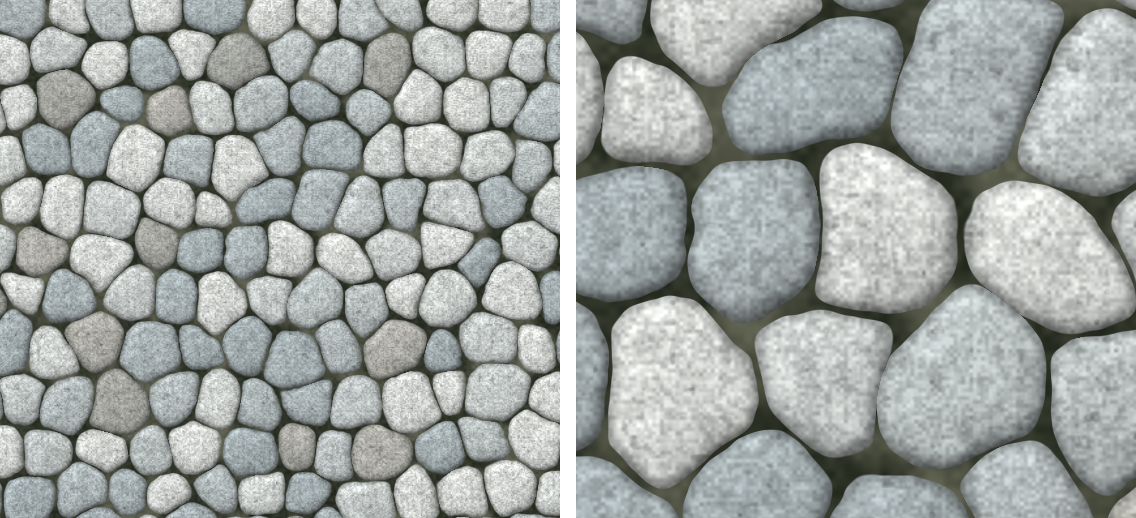
Left, the full canvas; right, a detail of the centre.
Write a WebGL 1 fragment shader that draws this texture.

```glsl
precision highp float;
// Draws a wall of rounded grey river stones set closely in dark mortar.

uniform vec2 u_resolution;

const float STONES_ACROSS = 11.6;
const float CORNER_SHARPNESS = 11.5;
const float HALF_GAP = 0.004;

const vec3 BLUE_GREY = vec3(0.625, 0.665, 0.675);
const vec3 PALE_GREY = vec3(0.815, 0.825, 0.81);
const vec3 WARM_GREY = vec3(0.62, 0.615, 0.585);
const vec3 MOSS_GREEN = vec3(0.43, 0.52, 0.46);
const vec3 MORTAR = vec3(0.38, 0.39, 0.32);
const vec3 DEEP_SHADOW = vec3(0.13, 0.15, 0.11);
const vec3 LIGHT = vec3(-0.30, 0.56, 0.77);

float hash(vec2 p, float seed) {
  return fract(sin(dot(p, vec2(127.1, 311.7)) + seed * 74.7) * 43758.5453);
}

float noise(vec2 p, float seed) {
  vec2 i = floor(p);
  vec2 f = fract(p);
  f = f * f * (3.0 - 2.0 * f);
  float low = mix(hash(i, seed), hash(i + vec2(1.0, 0.0), seed), f.x);
  float high = mix(hash(i + vec2(0.0, 1.0), seed), hash(i + vec2(1.0), seed), f.x);
  return mix(low, high, f.y);
}

// Centre (xy) and size weight (z) of the stone in a staggered cell
vec3 stoneSite(vec2 cell) {
  vec2 jitter = vec2(hash(cell, 1.0), hash(cell, 2.0)) - 0.5;
  vec2 stagger = vec2(0.5 * mod(cell.y, 2.0), 0.0);
  return vec3(cell + 0.5 + stagger + 0.5 * jitter, 0.27 * hash(cell, 3.0));
}

// Weighted squared distance, smallest for the stone that owns the point
float power(vec2 p, vec3 site) {
  vec2 r = site.xy - p;
  return dot(r, r) - site.z;
}

vec2 owningCell(vec2 p) {
  vec2 base = floor(p);
  vec2 owner = base;
  float best = 100.0;
  for (int y = -2; y <= 2; y++) {
    for (int x = -2; x <= 2; x++) {
      vec2 cell = base + vec2(float(x), float(y));
      float d = power(p, stoneSite(cell));
      if (d < best) {
        best = d;
        owner = cell;
      }
    }
  }
  return owner;
}

// Outward direction (xy) and rounded distance to the stone border (z)
vec3 stoneBorder(vec2 p, vec2 owner) {
  vec3 site = stoneSite(owner);
  float own = power(p, site);
  float total = 0.0;
  vec2 outward = vec2(0.0);
  for (int y = -2; y <= 2; y++) {
    for (int x = -2; x <= 2; x++) {
      if (x == 0 && y == 0) continue;
      vec3 other = stoneSite(owner + vec2(float(x), float(y)));
      vec2 span = other.xy - site.xy;
      float gap = max(length(span), 0.05);
      float d = (power(p, other) - own) / (2.0 * gap);
      float w = exp(-CORNER_SHARPNESS * d);
      total += w;
      outward += w * span / gap;
    }
  }
  return vec3(outward / total, -log(total) / CORNER_SHARPNESS);
}

vec3 stoneColor(vec2 id) {
  vec3 color = mix(BLUE_GREY, PALE_GREY, smoothstep(0.0, 0.9, hash(id, 4.0)));
  float kind = hash(id, 5.0);
  color = mix(color, WARM_GREY, 0.75 * step(0.91, kind));
  return mix(color, MOSS_GREEN, step(0.99, kind));
}

// Surface dents as lit relief: height difference towards the light
float dents(vec2 p, float seed) {
  vec2 shift = 0.06 * normalize(LIGHT.xy);
  return noise(p * 6.0, seed) - noise((p + shift) * 6.0, seed);
}

// Mottling, fine grain and sparse dark pits
float stoneTexture(vec2 p, float seed) {
  float mottle = noise(p * 4.0, seed) + 0.8 * noise(p * 9.0, seed) - 0.9;
  float grain = 0.8 * noise(p * 19.0, 7.0) + 1.2 * noise(p * 37.0, 8.0) - 1.0;
  float pits = smoothstep(0.78, 0.95, noise(p * 15.0, 9.0));
  return 0.09 * mottle + 0.21 * grain - 0.13 * pits + 0.13 * dents(p, seed);
}

void main() {
  vec2 p = gl_FragCoord.xy / u_resolution.x * STONES_ACROSS;
  float pixel = STONES_ACROSS / u_resolution.x;

  // Bent space makes the outlines irregular
  vec2 bent = p + 0.2 * (vec2(noise(p * 1.6, 11.0), noise(p * 1.6, 12.0)) - 0.5);
  vec2 id = owningCell(bent);
  vec3 border = stoneBorder(bent, id);
  float seed = 20.0 + 9.0 * hash(id, 6.0);
  float wobble = noise(p * 4.5, seed) + 0.4 * noise(p * 10.0, seed) - 0.7;
  float inside = border.z - HALF_GAP + 0.045 * wobble;

  // Domed relief lit from the upper left
  float slope = 0.95 * exp(-max(inside, 0.0) / 0.10);
  vec3 normal = normalize(vec3(border.xy * slope, 1.0));
  float shade = 0.50 + 0.66 * dot(normal, LIGHT);
  shade *= mix(0.74, 1.0, smoothstep(-0.01, 0.09, inside));
  vec3 stone = stoneColor(id) * shade * (1.0 + stoneTexture(p, seed));

  // Mortar, mostly lost in shadow
  float dust = 0.8 * smoothstep(0.4, 0.95, noise(p * 2.2, 13.0)) + 0.35 * noise(p * 16.0, 14.0);
  vec3 joint = mix(DEEP_SHADOW, MORTAR, clamp(dust, 0.0, 1.0));

  float cover = smoothstep(-0.8 * pixel, 0.8 * pixel, inside);
  gl_FragColor = vec4(clamp(mix(joint, stone, cover), 0.0, 1.0), 1.0);
}
```
